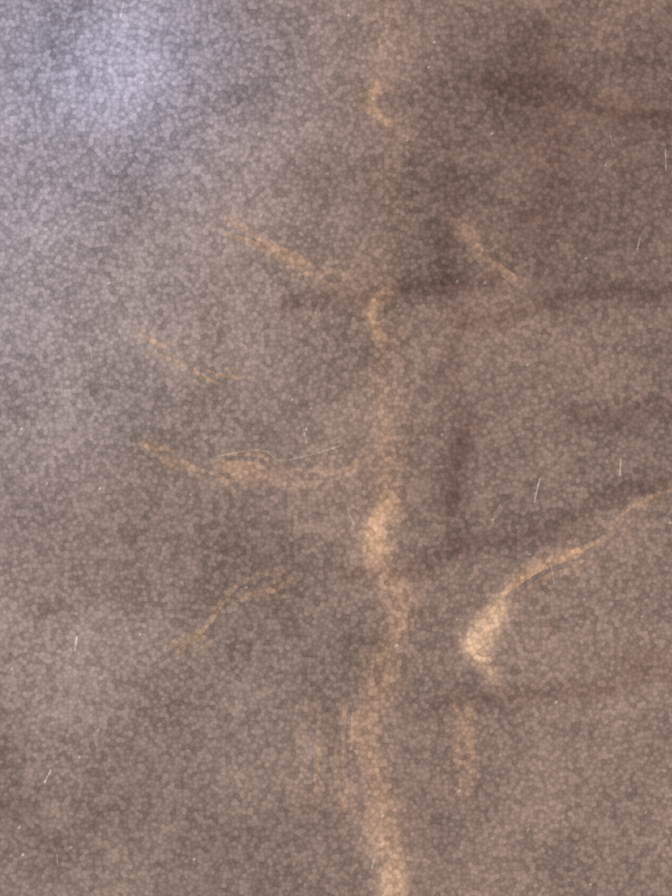
A Shadertoy shader for this texture:

```glsl
// Worn brown leather with fine grain, dark creases, tan scuffs and a cool sheen.

const vec3 UMBER = vec3(0.43, 0.335, 0.30);
const vec3 BROWN = vec3(0.555, 0.465, 0.425);
const vec3 TAUPE = vec3(0.57, 0.495, 0.455);
const vec3 TAN   = vec3(0.75, 0.60, 0.49);
const vec3 CREAM = vec3(0.92, 0.76, 0.62);
const vec3 SHEEN = vec3(0.67, 0.655, 0.73);

vec2 hash2(vec2 p) {
    vec3 q = fract(p.xyx * vec3(0.1031, 0.1030, 0.0973));
    q += dot(q, q.yzx + 33.33);
    return fract((q.xx + q.yz) * q.zy);
}

// Cellular noise: x = blended cell value, y = distance to the nearest seed
vec2 cells(vec2 p) {
    vec2 id = floor(p), f = fract(p);
    float sum = 0.0, total = 0.0, nearest = 4.0;
    for (int y = -1; y <= 1; y++)
    for (int x = -1; x <= 1; x++) {
        vec2 o = vec2(x, y);
        vec2 d = o + hash2(id + o) - f;
        float d2 = dot(d, d), w = exp(-6.0 * d2) + 1e-5;
        sum += w * hash2(id + o + 71.0).x;
        total += w;
        nearest = min(nearest, d2);
    }
    return vec2(sum / total, sqrt(nearest));
}

float clouds(vec2 p) {
    float sum = 0.0, amp = 0.5;
    for (int i = 0; i < 4; i++) {
        sum += amp * (cells(p).x - 0.5);
        p = mat2(1.6, 1.2, -1.2, 1.6) * p + 17.0;
        amp *= 0.6;
    }
    return sum;
}

float blob(vec2 p, vec2 center, vec2 radius) {
    vec2 d = (p - center) / radius;
    return exp(-dot(d, d));
}

// Soft stroke from a to b
float stroke(vec2 p, vec2 a, vec2 b, float width) {
    vec2 d = b - a;
    float t = clamp(dot(p - a, d) / dot(d, d), 0.0, 1.0);
    float r = length(p - a - d * t) / width;
    return exp(-r * r);
}

// Stroke broken into fine fibres along its length
float scuff(vec2 p, vec2 a, vec2 b, float width) {
    vec2 dir = normalize(b - a);
    vec2 q = vec2(dot(p, dir), dot(p, vec2(-dir.y, dir.x)));
    float fibre = cells(q * vec2(28.0, 190.0)).x;
    return stroke(p, a, b, width) * smoothstep(0.1, 0.9, fibre) * 1.4;
}

// Hard-edged scratch
float scratch(vec2 p, vec2 a, vec2 b, float width) {
    vec2 d = b - a;
    float t = clamp(dot(p - a, d) / dot(d, d), 0.0, 1.0);
    float aa = 1.0 / iResolution.y;
    return 1.0 - smoothstep(width - aa, width + aa, length(p - a - d * t));
}

const vec4 CREASES[7] = vec4[7](
    vec4(0.39, 0.355, 0.73, 0.455), vec4(0.32, 0.66, 0.56, 0.695),
    vec4(0.51, 0.642, 0.76, 0.672), vec4(0.55, 0.912, 0.76, 0.862),
    vec4(0.64, 0.545, 0.76, 0.535), vec4(0.49, 0.212, 0.76, 0.258),
    vec4(0.50, 0.44, 0.515, 0.52));

const vec4 SCUFFS[9] = vec4[9](
    vec4(0.16, 0.62, 0.27, 0.575), vec4(0.20, 0.285, 0.32, 0.345),
    vec4(0.17, 0.50, 0.25, 0.465), vec4(0.26, 0.475, 0.39, 0.485),
    vec4(0.52, 0.75, 0.58, 0.70),  vec4(0.27, 0.74, 0.39, 0.69),
    vec4(0.355, 0.20, 0.35, 0.12), vec4(0.51, 0.20, 0.51, 0.13),
    vec4(0.395, 0.21, 0.395, 0.11));

void mainImage(out vec4 fragColor, in vec2 fragCoord) {
    vec2 p = fragCoord / iResolution.y;
    float mottle = clouds(p * 9.0);
    vec2 warp = vec2(cells(p * 14.0).x, cells(p * 14.0 + 40.0).x) - 0.5;
    vec2 q = p + 0.03 * warp;

    // Broad tone and the cool light at the upper left
    vec3 col = mix(TAUPE, BROWN, smoothstep(0.1, 0.5, p.x));
    float shade = 0.45 * blob(q, vec2(0.68, 0.86), vec2(0.28, 0.24))
                + 0.28 * blob(q, vec2(0.0, 0.06), vec2(0.35, 0.12))
                + 0.22 * blob(q, vec2(0.16, 0.42), vec2(0.3, 0.1));
    col = mix(col, SHEEN, 0.55 * blob(p, vec2(-0.05, 0.82), vec2(0.24, 0.4)));
    col = mix(col, SHEEN, 0.85 * blob(q, vec2(0.13, 0.94), vec2(0.19, 0.14)));

    // Dark creases and vertical bands
    for (int i = 0; i < 7; i++)
        shade += 0.42 * stroke(q, CREASES[i].xy, CREASES[i].zw, 0.013);
    shade += 0.3 * stroke(q, vec2(0.5, 0.84), vec2(0.5, 0.4), 0.018);
    shade += 0.3 * stroke(q, vec2(0.6, 0.95), vec2(0.61, 0.72), 0.025);
    col = mix(col, UMBER, clamp(shade, 0.0, 0.85));

    // Rubbed ridge with crescents, scattered scuffs
    float ridgeX = 0.43 + 0.006 * sin(p.y * 26.0) + 0.004 * sin(p.y * 61.0);
    float ridge = exp(-pow((q.x - ridgeX) / 0.017, 2.0));
    float wear = ridge * mix(0.6, 0.15, smoothstep(0.35, 0.75, p.y));
    for (int i = 0; i < 9; i++)
        wear += 0.45 * scuff(q, SCUFFS[i].xy, SCUFFS[i].zw, 0.014);
    for (int i = 0; i < 3; i++) {
        vec2 c = vec2(0.435, 0.885 - 0.235 * float(i));
        float ring = length((p - c) * vec2(1.3, 1.0) + 0.012 * warp) - 0.024;
        float leftSide = smoothstep(0.025, -0.02, p.x - c.x);
        wear += 0.6 * leftSide * exp(-pow(ring / 0.008, 2.0));
    }
    wear += 0.7 * scuff(q, vec2(0.55, 0.31), vec2(0.63, 0.385), 0.014);
    wear += 0.5 * scuff(q, vec2(0.63, 0.39), vec2(0.74, 0.45), 0.009);
    col = mix(col, TAN, clamp(wear, 0.0, 0.9));

    // Brightest worn spots
    float glow = stroke(q, vec2(0.53, 0.275), vec2(0.555, 0.315), 0.016)
               + 0.6 * stroke(q, vec2(0.53, 0.27), vec2(0.55, 0.245), 0.01)
               + 0.6 * blob(q, vec2(0.43, 0.02), vec2(0.018, 0.035))
               + 0.4 * blob(q, vec2(0.425, 0.41), vec2(0.014, 0.022));
    col = mix(col, CREAM, min(glow, 1.0) * 0.75);

    // Short pale scratches and tiny specks
    float marks = 0.0;
    for (int i = 0; i < 16; i++) {
        vec2 a = hash2(vec2(i, 5.0)) * vec2(0.75, 1.0);
        vec2 h = hash2(vec2(i, 19.0));
        vec2 b = a + vec2(0.016 * (h.x - 0.5), 0.006 + 0.022 * h.y);
        marks = max(marks, (0.2 + 0.5 * h.x) * scratch(p, a, b, 0.0008));
    }
    marks = max(marks, 0.25 * scratch(q, vec2(0.24, 0.485), vec2(0.38, 0.515), 0.0008));
    vec2 speckId = floor(p * 30.0);
    vec2 speck = (speckId + 0.2 + 0.6 * hash2(speckId)) / 30.0;
    float present = step(0.9, hash2(speckId + 9.0).x);
    marks = max(marks, 0.5 * present * scratch(p, speck, speck + 0.001, 0.001));
    col = mix(col, vec3(0.84, 0.80, 0.74), marks);

    // Mottling and pebbled grain
    vec2 grain = cells(p * 210.0);
    float relief = 0.17 * (grain.x - 0.5) + 0.11 * (0.42 - grain.y);
    col *= 1.0 + 0.32 * mottle + 1.5 * relief;
    fragColor = vec4(clamp(col, 0.0, 1.0), 1.0);
}
```
